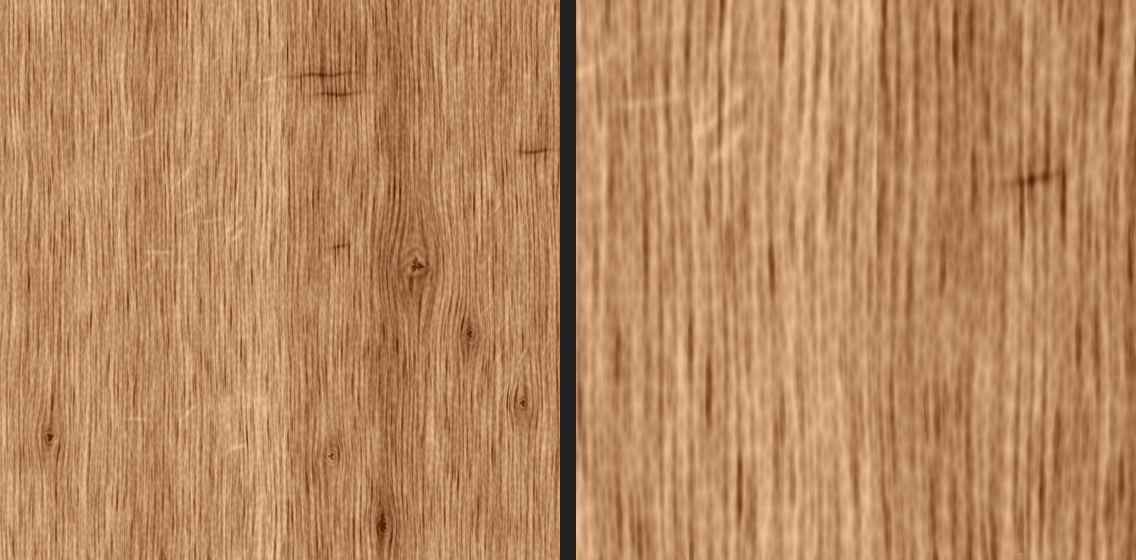
Left: the whole. Right: its middle third, enlarged.
Reproduce this texture procedurally as a three.js fragment shader.

```glsl
// Two oak boards side by side with upright grain, pores, knots and pale flecks.
// One tone value is built from stretched cellular noise and layered sines,
// bent around the knots, then mapped onto a ramp from dark to pale wood.

varying vec2 vUv;

float hash(vec2 p) {
  return fract(sin(dot(p, vec2(127.1, 311.7))) * 43758.55);
}

// Cellular noise: x is the distance to the nearest point, y a random per cell
vec2 cells(vec2 p) {
  vec2 base = floor(p);
  vec2 nearest = vec2(9.0, 0.0);
  for (int j = -1; j <= 1; j++) {
    for (int i = -1; i <= 1; i++) {
      vec2 id = base + vec2(float(i), float(j));
      vec2 point = id + vec2(hash(id), hash(id + 37.3));
      float d = length(p - point);
      if (d < nearest.x) nearest = vec2(d, hash(id + 71.9));
    }
  }
  return nearest;
}

float bell(float x) {
  return exp(-x * x);
}

// Scattered knots: xy is the centre, z the radius
vec3 knotAt(float i) {
  if (i > 4.5) return vec3(0.09, 0.22, 0.011);
  vec2 centre = vec2(0.56 + 0.4 * fract(0.46 + 0.618 * i), 0.56 * fract(0.94 + 0.39 * i));
  return vec3(centre, i < 0.5 ? 0.02 : 0.009);
}

// Dark core, rings and a tall shadow
float knotTone(vec2 d, float r) {
  float angle = atan(d.y, d.x);
  float k = length(d * vec2(1.0, 0.8)) / r;
  k += 0.15 * sin(angle * 3.0 + r * 900.0) + 0.08 * sin(angle * 7.0);
  float core = 1.0 - smoothstep(0.2, 0.85, k);
  float rings = sin(k * 8.0) * exp(-k * k * 0.6);
  float shadow = bell(d.x / (r * 2.2)) * bell(d.y / (r * 5.0));
  return -0.5 * core - 0.25 * rings - 0.3 * shadow;
}

// Short horizontal slits with a soft stain
float crackTone(vec2 p) {
  float tone = 0.0;
  for (int n = 0; n < 4; n++) {
    float i = float(n);
    float x = 0.575 + 0.03 * mod(i, 2.0) + (n == 2 ? 0.38 : 0.0);
    vec2 d = p - vec2(x, 0.866 - 0.034 * i * i);
    d.y += 0.002 * sin(d.x * 90.0 + i) - 0.05 * d.x;
    float along = bell(d.x / (0.052 - 0.012 * i));
    tone -= along * (0.5 * bell(d.y / 0.0035) + 0.18 * bell((d.y - 0.006) / 0.018));
  }
  return tone;
}

// Pale curved rays: broad ones on the left board, fine slanted ones at the right edge
float fleckTone(vec2 p) {
  float tone = 0.0;
  for (int n = 0; n < 30; n++) {
    float i = float(n);
    float right = step(13.5, i);
    vec2 rnd = vec2(hash(vec2(i, 3.1)), hash(vec2(i, 8.7)));
    vec2 centre = mix(vec2(0.22, 0.05) + rnd * vec2(0.27, 0.9),
                      vec2(0.86, 0.25) + rnd * vec2(0.13, 0.4), right);
    float turn = mix(hash(vec2(i, 5.3)) * 1.8 - 0.3, 0.8 + rnd.x * 0.5, right);
    vec2 d = p - centre;
    vec2 q = vec2(d.x * cos(turn) + d.y * sin(turn), d.y * cos(turn) - d.x * sin(turn));
    q.y -= (rnd.y - 0.4) * 22.0 * q.x * q.x;
    float along = 1.0 - smoothstep(0.012, 0.03, abs(q.x));
    float width = mix(0.0035, 0.0016, right);
    tone += along * bell(q.y / width) * mix(0.26, 0.2, right);
  }
  return tone;
}

void main() {
  vec2 p = vUv;
  float board = smoothstep(0.511, 0.514, p.x);
  float side = step(0.5125, p.x);

  // Knots spread the grain and add their own tone
  float u = p.x;
  float marks = 0.0;
  for (int n = 0; n < 6; n++) {
    vec3 knot = knotAt(float(n));
    vec2 d = p - knot.xy;
    u -= 0.65 * d.x * bell(d.x / (knot.z * 2.5)) * bell(d.y / (knot.z * 4.0));
    marks += knotTone(d, knot.z);
  }
  u += 0.003 * sin(p.y * 7.0 + p.x * 9.0) + 0.0012 * sin(p.y * 23.0 + p.x * 31.0);
  vec2 grain = vec2(u + side * 7.3, p.y);

  // Broad bands and blotches of light and dark wood
  float tone = mix(0.76, 0.68, board) + 0.1 * smoothstep(0.28, 0.5, p.x) * (1.0 - board);
  tone += 0.045 * sin(u * 41.0 + 1.5 * sin(p.y * 4.0)) + 0.045 * sin(u * 97.0 + sin(p.y * 6.0));
  tone += 0.04 * sin(p.x * 13.0 + 2.0 * sin(p.y * 5.0)) * sin(p.y * 9.0 + 2.0 * sin(p.x * 7.0));
  tone -= 0.16 * bell((u - 0.7) / 0.04) + 0.11 * bell((u - 0.28) / 0.025);
  tone -= 0.18 * bell((p.x - 0.62) / 0.08) * bell((p.y - 0.91) / 0.05);

  // Long growth lines with narrow dark troughs, uneven in spacing and strength
  float phase = u * 590.0 + 2.2 * sin(u * 61.0) + 1.4 * sin(u * 143.0 + p.y * 3.0);
  float strength = 0.5 + 0.9 * cells(grain * vec2(45.0, 3.0)).x;
  tone += 0.16 * strength * (sin(phase) + 0.3 * cos(2.0 * phase));

  // Fibres, pores and fine grit
  vec2 pores = cells(grain * vec2(125.0, 12.0));
  tone += 0.55 * (cells(grain * vec2(180.0, 9.0) + 5.0).x - 0.45);
  tone -= 0.5 * pores.y * (1.0 - smoothstep(0.1, 0.36, pores.x));
  tone += 0.36 * (cells(grain * vec2(220.0, 80.0)).x - 0.45);

  // Flecks, a pale ray patch, cracks, knots and the seam
  tone += fleckTone(p) + crackTone(p) + marks;
  tone += 0.2 * bell((p.x - 0.42) / 0.07) * bell((p.y - 0.28 - 0.01 * sin(p.x * 60.0)) / 0.018);
  tone -= 0.1 * bell((p.x - 0.5125) / 0.0015);

  vec3 darkWood = vec3(0.49, 0.28, 0.14);
  vec3 paleWood = vec3(0.85, 0.67, 0.50);
  vec3 color = darkWood + (paleWood - darkWood) * clamp(tone, -0.4, 1.2);
  gl_FragColor = vec4(max(color, 0.0), 1.0);
}
```
